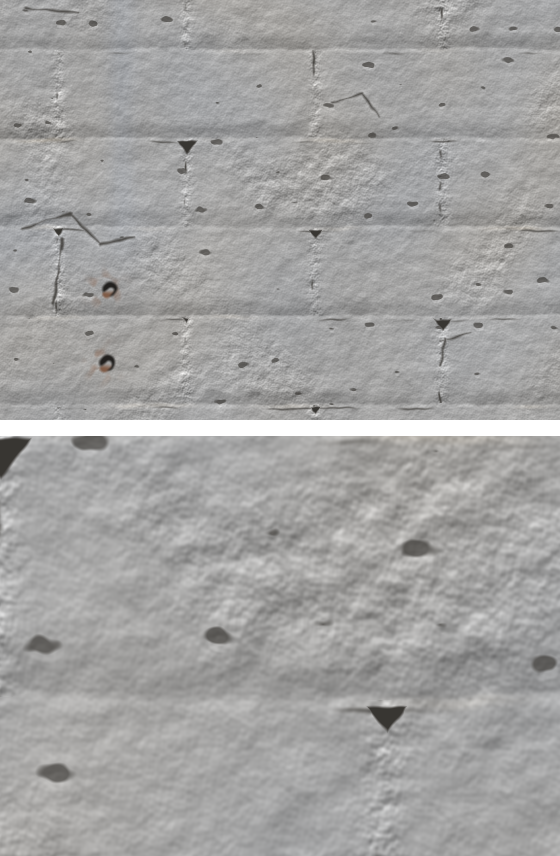
Top: the whole. Bottom: its middle third, enlarged.
This texture is drawn by a Shadertoy shader. Its source:

```glsl
#define COURSE 0.2115
#define BRICK 0.61
#define BED_Y 0.036
#define BED_WIDTH 0.04
#define BED_SHADE 0.095
#define GRAIN 1.15
#define PIT_GRID 11.0
#define PAINT vec3(0.645, 0.644, 0.642)
#define HOLLOW vec3(0.22, 0.21, 0.195)
#define RUST vec3(0.50, 0.36, 0.28)

vec2 hash2(vec2 p) {
    vec3 q = fract(p.xyx * vec3(0.1031, 0.1030, 0.0973));
    q += dot(q, q.yzx + 33.33);
    return fract((q.xx + q.yz) * q.zy);
}

// Gradient noise, centred on zero
float noise(vec2 p) {
    vec2 i = floor(p), f = p - i;
    vec2 s = f * f * f * (f * (f * 6.0 - 15.0) + 10.0);
    vec2 e = vec2(0, 1);
    float a = dot(hash2(i) * 2.0 - 1.0, f);
    float b = dot(hash2(i + e.yx) * 2.0 - 1.0, f - e.yx);
    float c = dot(hash2(i + e.xy) * 2.0 - 1.0, f - e.xy);
    float d = dot(hash2(i + e.yy) * 2.0 - 1.0, f - e.yy);
    return mix(mix(a, b, s.x), mix(c, d, s.x), s.y);
}

float relief(vec2 p) {
    float h = 0.0, amp = 0.5, freq = 22.0;
    for (int i = 0; i < 4; i++) {
        h += amp * noise(p * freq + float(i) * 17.0);
        amp *= 0.5;
        freq *= 2.1;
    }
    return h;
}

float bump(float x, float width) {
    x /= width;
    return exp(-x * x);
}

float inside(float dist, float soft) {
    return 1.0 - smoothstep(-soft, soft, dist);
}

float segment(vec2 p, vec2 a, vec2 b) {
    vec2 q = p - a, r = b - a;
    return length(q - r * clamp(dot(q, r) / dot(r, r), 0.0, 1.0));
}

// Small hollows, at most one per grid cell
float pits(vec2 p) {
    vec2 cell = floor(p * PIT_GRID), rnd = hash2(cell + 5.0);
    vec2 q = fract(p * PIT_GRID) - 0.2 - 0.6 * rnd;
    float size = 0.09 * smoothstep(0.45, 1.0, hash2(cell + 31.0).x);
    float dist = length(q * vec2(0.6, 1.2)) - size + 0.06 * noise(p * 75.0);
    return inside(dist, 0.02) * step(0.005, size);
}

void mainImage(out vec4 fragColor, in vec2 fragCoord) {
    vec2 p = fragCoord / iResolution.y;
    float aa = 1.0 / iResolution.y;
    vec2 w = p + 0.009 * vec2(noise(p * 7.0), noise(p * vec2(4, 7) + 9.0))
               + 0.005 * vec2(noise(p * 38.0), noise(p * 32.0 + 3.0));

    // Running bond: signed distances to bed and upright joints
    float v = (w.y - BED_Y) / COURSE, row = floor(v);
    float bed = (fract(v + 0.5) - 0.5) * COURSE;
    float u = (w.x - mix(0.445, 0.14, mod(row, 2.0))) / BRICK;
    float upright = (fract(u + 0.5) - 0.5) * BRICK;
    float joint = bump(upright, 0.014);

    // Painted surface lit from above
    float rough = smoothstep(0.0, 0.4, noise(p * 4.5 + 2.0));
    float lit = relief(p) - relief(p + vec2(-0.0008, 0.0025));
    float tone = lit * GRAIN * (0.8 + 0.8 * rough + 1.5 * joint);
    tone += 0.035 * noise(p * 3.0) + 0.025 * noise(p * vec2(16, 5));
    tone += 0.018 * joint;

    // Recessed beds with a pale lower lip
    float band = smoothstep(-0.001, 0.005, bed)
               * (1.0 - smoothstep(BED_WIDTH * 0.45, BED_WIDTH * 1.15, bed));
    float lip = bump(bed + 0.004, 0.005) * (0.7 + noise(p * 13.0));
    tone += 0.065 * lip - BED_SHADE * band * (0.8 + 0.8 * noise(p * vec2(2.5, 8)));

    // Broken joint edges and chipped brick corners
    float dark = 0.6 * bump(bed + 0.009, 0.0025) * smoothstep(0.12, 0.4, noise(p * vec2(9, 15)));
    dark += 0.8 * bump(upright + 0.004, 0.0028) * smoothstep(0.08, 0.35, noise(p * vec2(14, 24)));
    float chance = hash2(vec2(floor(u + 0.5), row) + 12.0).x;
    float drop = (fract(v) - 1.0) * COURSE;
    float chip = max(drop + 0.006, abs(upright) - 0.7 * (drop + 0.04 * chance));
    dark = max(dark, inside(chip + 0.004 * noise(p * 60.0), 0.001 + aa));

    // Long cracks
    vec4 cracks[9] = vec4[9](
        vec4(0.05, 0.453, 0.165, 0.488), vec4(0.165, 0.488, 0.24, 0.418),
        vec4(0.148, 0.427, 0.127, 0.28), vec4(0.24, 0.418, 0.32, 0.437),
        vec4(0.79, 0.758, 0.86, 0.78), vec4(0.86, 0.78, 0.902, 0.725),
        vec4(0.06, 0.982, 0.19, 0.973), vec4(1.05, 0.19, 1.12, 0.21),
        vec4(1.06, 0.195, 1.05, 0.13));
    for (int i = 0; i < 9; i++) {
        float dist = segment(w, cracks[i].xy, cracks[i].zw);
        float width = 0.0022 + 0.007 * noise(p * 20.0 + float(i));
        dark = max(dark, 0.8 * inside(dist - width, 0.0015 + aa));
        tone += 0.025 * bump(dist, 0.015);
    }
    dark = max(dark, 0.65 * pits(p));
    tone += 0.06 * pits(p + vec2(-0.002, 0.007));

    // Uneven warm and cool tint
    float warmth = 0.025 * noise(p * 3.5 + 20.0) + 0.03 * lip * rough;
    warmth -= 0.014 * bump(w.x - 0.29, 0.035) * smoothstep(0.3, 0.6, p.y);
    vec3 color = PAINT + tone + warmth * vec3(0.8, 0.1, -1.0);
    color = mix(color, HOLLOW, clamp(dark, 0.0, 1.0));

    // Two drilled holes with rusty pins
    for (int i = 0; i < 2; i++) {
        vec2 q = w - vec2(0.262 - 0.006 * float(i), 0.313 - 0.176 * float(i));
        float stain = bump(length(q + vec2(0.01, 0.0)), 0.035);
        color = mix(color, RUST, stain * smoothstep(0.0, 0.4, noise(p * 34.0)) * 0.8);
        color = mix(color, HOLLOW * 0.6, inside(length(q) - 0.018, 0.002 + aa));
        float pin = segment(q, vec2(0.003, -0.004), vec2(-0.008, -0.015)) - 0.008;
        vec3 metal = mix(RUST, PAINT, smoothstep(-0.016, 0.0, q.y));
        color = mix(color, metal, inside(pin, 0.002 + aa));
    }
    fragColor = vec4(clamp(color, 0.0, 1.0), 1.0);
}
```
